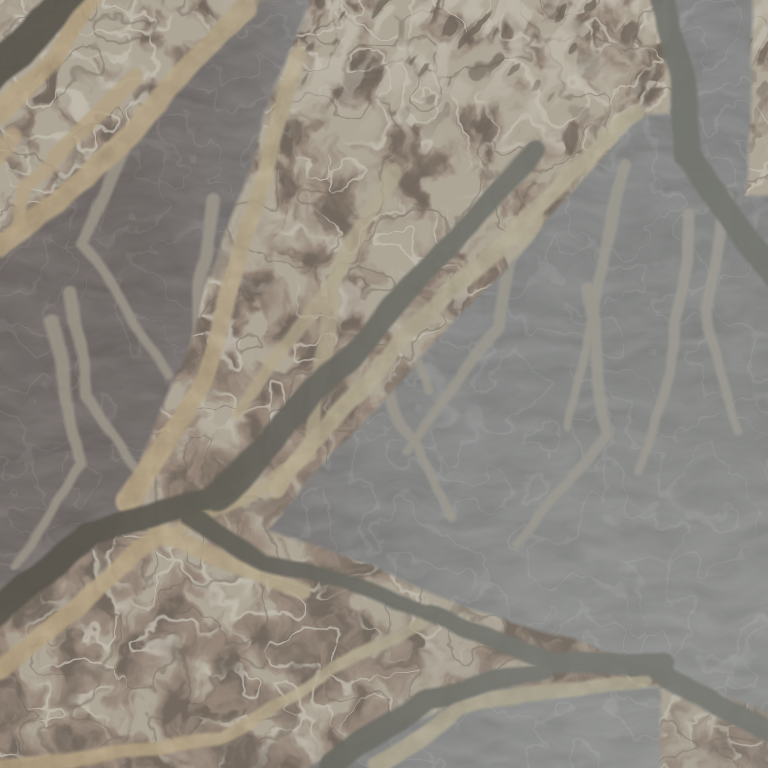
A Shadertoy shader for this texture:

```glsl
// Hazy woodland camouflage: crinkled bark, slate shadows, dark limbs and tan twigs.

const vec3 BARK_DARK = vec3(0.45, 0.41, 0.37);
const vec3 BARK_BROWN = vec3(0.58, 0.52, 0.47);
const vec3 BARK_PALE = vec3(0.68, 0.65, 0.59);
const vec3 BARK_CREAM = vec3(0.77, 0.75, 0.70);
const vec3 SLATE_WARM = vec3(0.45, 0.425, 0.415);
const vec3 SLATE_COOL = vec3(0.525, 0.53, 0.525);
const vec3 TAN_WARM = vec3(0.70, 0.63, 0.51);
const vec3 TAN_HAZED = vec3(0.69, 0.66, 0.57);
const vec3 LIMB_DARK = vec3(0.35, 0.335, 0.30);
const vec3 LIMB_HAZED = vec3(0.45, 0.455, 0.43);

float hash(vec2 p) {
    return fract(sin(dot(p, vec2(127.1, 311.7))) * 43758.5);
}

float noise(vec2 p) {
    vec2 i = floor(p), f = fract(p);
    f = f * f * (3.0 - 2.0 * f);
    return mix(mix(hash(i), hash(i + vec2(1, 0)), f.x),
               mix(hash(i + vec2(0, 1)), hash(i + vec2(1, 1)), f.x), f.y);
}

float fbm(vec2 p) {
    float sum = 0.0, amp = 0.53;
    for (int i = 0; i < 4; i++) {
        sum += amp * noise(p);
        p = mat2(1.6, 1.2, -1.2, 1.6) * p + 7.3;
        amp *= 0.5;
    }
    return sum;
}

vec2 warp(vec2 p, float scale, float amount) {
    return p + amount * (vec2(fbm(p * scale), fbm(p * scale + 31.0)) - 0.5);
}

// Signed distance to a line, positive on the right of a -> b
float side(vec2 p, vec2 a, vec2 b) {
    vec2 d = normalize(b - a);
    return dot(p - a, vec2(d.y, -d.x));
}

float segment(vec2 p, vec2 a, vec2 b, float wa, float wb) {
    vec2 d = b - a;
    float h = clamp(dot(p - a, d) / dot(d, d), 0.0, 1.0);
    return length(p - a - d * h) - mix(wa, wb, h);
}

// Coverage of a tapered stroke with one knee
float limb(vec2 p, vec2 a, vec2 knee, vec2 b, float wa, float wb) {
    float wk = 0.5 * (wa + wb);
    float d = min(segment(p, a, knee, wa, wk), segment(p, knee, b, wk, wb));
    return 1.0 - smoothstep(-0.003, 0.004, d);
}

// Shadow patches between the branches
float slateMask(vec2 p) {
    float upper = max(min(side(p, vec2(0.352, 0.32), vec2(0.84, 0.85)), 0.85 - p.y), p.x - 0.87);
    float right = min(upper, side(p, vec2(1.0, 0.07), vec2(0.35, 0.31)));
    right = min(right, max(0.975 - p.x, 0.75 - p.y));
    float left = min(side(p, vec2(0.0, 0.68), vec2(0.32, 0.98)), side(p, vec2(0.36, 0.88), vec2(0.17, 0.35)));
    left = min(left, side(p, vec2(0.22, 0.36), vec2(0.0, 0.2)));
    float low = min(side(p, vec2(0.4, 0.0), vec2(0.62, 0.1)), min(0.1 - p.y, 0.86 - p.x));
    return smoothstep(-0.004, 0.005, max(max(left, right), low));
}

vec3 barkColor(vec2 p) {
    float height = smoothstep(0.35, 0.95, p.y);
    vec2 q = warp(p, 22.0, 0.06);
    float tone = fbm(q * vec2(30.0, 24.0));
    vec3 c = mix(BARK_DARK, BARK_BROWN, smoothstep(0.25, 0.5, tone + 0.06 * height));
    c = mix(c, BARK_PALE, smoothstep(0.46, 0.72, tone + 0.17 * height));
    // Thin curled fibres
    float ridge = 1.0 - abs(2.0 * noise(q * 38.0 + 9.0) - 1.0);
    float patches = smoothstep(0.4, 0.65, fbm(p * 13.0 + 4.0) + 0.1 * height);
    c = mix(c, BARK_CREAM, 0.75 * smoothstep(0.8, 0.98, ridge) * patches);
    float crease = 1.0 - abs(2.0 * noise(q * 27.0 + 50.0) - 1.0);
    c = mix(c, BARK_DARK, 0.45 * smoothstep(0.88, 1.0, crease));
    // Slanted flakes near the top
    vec2 s = mat2(0.84, 0.54, -0.54, 0.84) * warp(p, 30.0, 0.02);
    float flake = noise(s * vec2(85.0, 32.0));
    float top = smoothstep(0.78, 0.96, p.y) * smoothstep(0.25, 0.42, p.x);
    c = mix(c, BARK_CREAM, 0.6 * top * smoothstep(0.5, 0.75, flake));
    return mix(c, BARK_DARK * 0.95, 0.75 * top * smoothstep(0.3, 0.16, flake));
}

vec3 slateColor(vec2 p) {
    vec3 c = mix(SLATE_WARM, SLATE_COOL, smoothstep(0.12, 0.6, p.x));
    c += 0.03 * smoothstep(0.6, 0.15, p.y) * smoothstep(0.4, 0.8, p.x);
    c += 0.09 * (fbm(warp(p, 15.0, 0.04) * vec2(22.0, 65.0)) - 0.5);
    float fibre = 1.0 - abs(2.0 * noise(warp(p, 20.0, 0.08) * 30.0) - 1.0);
    return c + 0.035 * smoothstep(0.88, 1.0, fibre);
}

// Scattered bent twigs, leaning by the given slope
float twigs(vec2 p, float count, float seed, float lean, float width) {
    float cover = 0.0;
    for (float i = 0.0; i < count; i++) {
        vec2 r = vec2(hash(vec2(i, seed)), hash(vec2(seed, i + 3.0)));
        float x = (i + r.x) / count;
        vec2 a = vec2(x, mix(0.5, 0.86, r.y) + 0.1 * lean);
        vec2 knee = a - vec2(lean * 0.1 + 0.16 * (r.y - 0.5), 0.12 + 0.08 * r.x);
        vec2 b = knee - vec2(lean * 0.1 + 0.26 * (r.x - 0.5), 0.12 + 0.06 * r.y);
        cover = max(cover, limb(p, a, knee, b, width, width * 0.6));
    }
    return cover;
}

void mainImage(out vec4 fragColor, in vec2 fragCoord) {
    vec2 uv = fragCoord / iResolution.xy;
    vec2 p = warp(uv, 9.0, 0.022);
    float slate = slateMask(p);
    vec3 color = mix(barkColor(uv), slateColor(uv), slate);

    // Pale twigs in the shadows, tan ones on the bark
    vec3 tanTone = mix(TAN_WARM, TAN_HAZED, smoothstep(0.1, 0.6, uv.x));
    vec3 twigTone = mix(vec3(0.61, 0.58, 0.53), vec3(0.62, 0.61, 0.575), uv.x);
    color = mix(color, twigTone, 0.85 * slate * twigs(p, 13.0, 5.0, 0.0, 0.008));
    color = mix(color, tanTone, 0.75 * (1.0 - slate) * twigs(p, 7.0, 2.0, 0.9, 0.011));

    // Main tan branches
    float t = limb(p, vec2(0.0, 0.68), vec2(0.17, 0.825), vec2(0.32, 0.99), 0.012, 0.014);
    t = max(t, limb(p, vec2(0.83, 0.85), vec2(0.52, 0.555), vec2(0.36, 0.37), 0.009, 0.012));
    t = max(t, limb(p, vec2(0.39, 0.93), vec2(0.26, 0.49), vec2(0.17, 0.35), 0.009, 0.015));
    t = max(t, limb(p, vec2(0.0, 0.13), vec2(0.21, 0.31), vec2(0.4, 0.225), 0.012, 0.009));
    t = max(t, limb(p, vec2(0.0, 0.0), vec2(0.29, 0.04), vec2(0.55, 0.19), 0.009, 0.007));
    t = max(t, limb(p, vec2(0.49, 0.0), vec2(0.6, 0.08), vec2(0.84, 0.108), 0.011, 0.009));
    t = max(t, limb(p, vec2(0.0, 0.85), vec2(0.07, 0.92), vec2(0.13, 1.02), 0.011, 0.011));
    color = mix(color, tanTone + 0.12 * (fbm(uv * 45.0) - 0.5), 0.88 * t);

    // Dark limbs, paler towards the haze
    float d = limb(p, vec2(-0.02, 0.19), vec2(0.12, 0.31), vec2(0.28, 0.355), 0.017, 0.015);
    d = max(d, limb(p, vec2(0.28, 0.355), vec2(0.51, 0.6), vec2(0.7, 0.8), 0.018, 0.012));
    d = max(d, limb(p, vec2(0.25, 0.33), vec2(0.34, 0.27), vec2(0.56, 0.205), 0.013, 0.009));
    d = max(d, limb(p, vec2(0.56, 0.205), vec2(0.72, 0.135), vec2(0.86, 0.13), 0.011, 0.016));
    d = max(d, limb(p, vec2(0.85, 0.13), vec2(0.87, 0.11), vec2(1.02, 0.04), 0.015, 0.012));
    d = max(d, limb(p, vec2(0.86, 1.02), vec2(0.9, 0.79), vec2(1.02, 0.64), 0.015, 0.017));
    d = max(d, limb(p, vec2(-0.02, 0.89), vec2(0.04, 0.95), vec2(0.1, 1.02), 0.024, 0.02));
    d = max(d, limb(p, vec2(0.43, 0.0), vec2(0.56, 0.095), vec2(0.71, 0.12), 0.016, 0.011));
    color = mix(color, mix(LIMB_DARK, LIMB_HAZED, smoothstep(0.0, 0.75, uv.x)), 0.93 * d);

    // Soft haze from the right
    float haze = 0.14 * smoothstep(0.2, 0.9, uv.x) * smoothstep(1.0, 0.3, uv.y);
    fragColor = vec4(mix(color, vec3(0.57, 0.58, 0.56), haze), 1.0);
}
```
